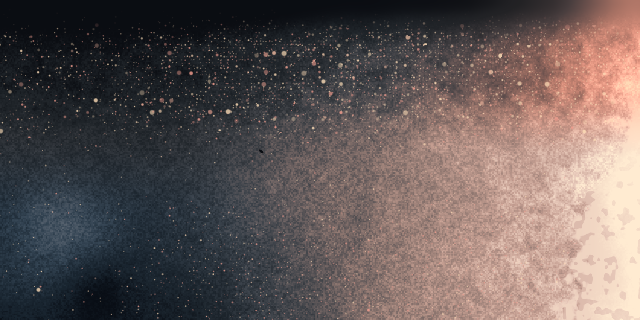
Give the GLSL for this texture, as a WebGL 1 fragment shader.

```glsl
precision highp float;
// Glittering dust on a surface fading from blue-black night to a warm cream glow.
uniform vec2 u_resolution;

// Tone ramp, dark to light
const vec3 INK   = vec3(0.04, 0.05, 0.07);
const vec3 NIGHT = vec3(0.12, 0.14, 0.16);
const vec3 SLATE = vec3(0.25, 0.26, 0.28);
const vec3 TAUPE = vec3(0.40, 0.36, 0.36);
const vec3 UMBER = vec3(0.58, 0.48, 0.45);
const vec3 ROSE  = vec3(0.77, 0.62, 0.57);
const vec3 BLUSH = vec3(0.91, 0.79, 0.73);
const vec3 CREAM = vec3(1.00, 0.92, 0.82);

const vec3 COOL_TINT = vec3(0.80, 1.02, 1.16);
const vec3 WARM_TINT = vec3(1.14, 0.93, 0.87);
const vec3 GOLD_SPARK = vec3(1.0, 0.87, 0.72);
const vec3 PINK_SPARK = vec3(0.96, 0.62, 0.56);
const float GRAIN = 0.34;
const float GRAIN_SCALE = 210.0;
const float SPARK_GAIN = 0.85;

float hash(vec2 p) {
  vec3 h = fract(vec3(p.xyx) * 0.1031);
  h += dot(h, h.yzx + 33.33);
  return fract((h.x + h.y) * h.z);
}

float noise(vec2 p) {
  vec2 i = floor(p), f = fract(p);
  f = f * f * (3.0 - 2.0 * f);
  return mix(mix(hash(i), hash(i + vec2(1.0, 0.0)), f.x),
             mix(hash(i + vec2(0.0, 1.0)), hash(i + 1.0), f.x), f.y);
}

float fbm(vec2 p) {
  float sum = 0.0, amp = 0.5;
  for (int i = 0; i < 4; i++) {
    sum += amp * noise(p);
    p = p * 2.03 + 17.3;
    amp *= 0.5;
  }
  return sum / 0.9375;
}

float blob(vec2 p, vec2 centre, vec2 size) {
  vec2 d = (p - centre) / size;
  return exp(-dot(d, d));
}

vec3 ramp(float t) {
  vec3 c = mix(INK, NIGHT, smoothstep(0.05, 0.14, t));
  c = mix(c, SLATE, clamp((t - 0.14) / 0.12, 0.0, 1.0));
  c = mix(c, TAUPE, clamp((t - 0.26) / 0.11, 0.0, 1.0));
  c = mix(c, UMBER, clamp((t - 0.37) / 0.13, 0.0, 1.0));
  c = mix(c, ROSE,  clamp((t - 0.50) / 0.16, 0.0, 1.0));
  c = mix(c, BLUSH, clamp((t - 0.66) / 0.15, 0.0, 1.0));
  return mix(c, CREAM, clamp((t - 0.81) / 0.13, 0.0, 1.0));
}

// One jittered speck per cell: x is its strength, y a random hue
vec2 sparkle(vec2 p, float scale, float density, float seed) {
  vec2 g = p * scale + seed * 7.31, id = floor(g) + seed * 53.0;
  vec2 centre = 0.32 + 0.36 * vec2(hash(id + 3.1), hash(id + 8.7));
  float radius = mix(0.13, 0.30, hash(id + 21.0));
  float soft = max(0.12, scale / u_resolution.y);
  float disc = 1.0 - smoothstep(radius - soft, radius + soft * 0.4, length(fract(g) - centre));
  float lit = step(hash(id + 12.9), density) * mix(0.35, 1.0, hash(id + 31.0));
  return vec2(disc * lit, hash(id + 44.0));
}

// Large-scale light, from u = 0..1 across both axes
float lightField(vec2 u) {
  float t = 0.18 + 0.54 * smoothstep(0.2, 0.95, u.x) + 0.21 * smoothstep(0.84, 1.0, u.x);
  float fade = 0.47 * smoothstep(0.50, 0.80, u.y) * (1.0 - 0.6 * smoothstep(0.72, 1.0, u.x));
  fade += 0.40 * smoothstep(0.80, 1.0, u.y) * (1.0 - 0.4 * smoothstep(0.86, 1.0, u.x));
  t *= 1.0 - fade;
  t -= 0.08 * (1.0 - smoothstep(0.0, 0.35, u.y)) * (1.0 - smoothstep(0.3, 0.65, u.x));
  t += 0.15 * blob(u, vec2(0.10, 0.27), vec2(0.065, 0.13));
  t += 0.05 * blob(u, vec2(0.03, 0.12), vec2(0.06, 0.09));
  t += 0.04 * blob(u, vec2(0.46, 0.39), vec2(0.10, 0.12));
  t -= 0.06 * blob(u, vec2(0.15, 0.10), vec2(0.05, 0.13));
  t -= 0.07 * blob(u, vec2(0.565, 0.34), vec2(0.025, 0.15));
  return t;
}

void main() {
  vec2 u = gl_FragCoord.xy / u_resolution;
  vec2 p = vec2(u.x * u_resolution.x / u_resolution.y, u.y);
  float cloud = fbm(p * 5.0) - 0.5, clump = fbm(p * 26.0) - 0.5;

  // Cream pool with a ragged, flaky border
  float border = 0.89 + 0.075 * smoothstep(0.22, 0.55, u.y) + 0.03 * smoothstep(0.55, 0.8, u.y);
  float edge = u.x - border + 0.06 * clump + 0.03 * cloud;
  float pool = smoothstep(-0.004, 0.008, edge) * (1.0 - smoothstep(0.55, 0.75, u.y));
  float flakes = smoothstep(0.60, 0.68, noise(p * 38.0) * 0.6 + noise(p * 85.0) * 0.4);
  flakes *= smoothstep(0.62, 0.92, u.x) * (1.0 - smoothstep(0.35, 0.6, u.y));

  // Base tone, mottling and fine grain
  float band = smoothstep(0.52, 0.70, u.y) * (1.0 - smoothstep(0.86, 0.97, u.y));
  float dusty = (1.0 - smoothstep(0.86, 0.98, u.y)) * (1.0 - 0.85 * pool);
  float t = lightField(u);
  t *= 1.0 + 0.22 * cloud + (0.25 + 0.35 * band) * clump * dusty;
  float grain = 0.6 * hash(floor(p * GRAIN_SCALE)) + 0.4 * noise(p * 120.0) - 0.5;
  t *= 1.0 + GRAIN * grain * dusty * (1.6 - smoothstep(0.4, 1.0, u.x));
  t = mix(t, max(t, 0.85 + 0.06 * smoothstep(0.9, 1.0, u.x)), pool);
  t -= 0.09 * flakes;

  vec3 col = ramp(t);
  float cool = (1.0 - smoothstep(0.10, 0.55, u.x)) * (1.0 - smoothstep(0.3, 0.6, u.y));
  float warm = smoothstep(0.55, 0.9, u.x) * smoothstep(0.5, 0.75, u.y);
  col *= mix(vec3(1.0), COOL_TINT, cool) * mix(vec3(1.0), WARM_TINT, warm);

  // Glitter: coarse in the upper band, finer and pinker below
  float low = smoothstep(0.12, 0.35, u.x) * (1.0 - smoothstep(0.25, 0.42, u.y));
  float spread = 0.35 + 0.65 * smoothstep(0.05, 0.4, u.x);
  for (int i = 0; i < 4; i++) {
    float k = float(i);
    float density = (0.14 + 0.05 * k) * band * spread + (0.02 + 0.12 * low) * step(1.5, k);
    vec2 s = sparkle(p, 34.0 + 24.0 * k, density * (1.0 + clump), k + 1.0);
    vec3 hue = mix(GOLD_SPARK, PINK_SPARK, smoothstep(0.45, 0.75, s.y + 0.25 * low));
    col = mix(col, max(col, hue), s.x * dusty * SPARK_GAIN);
  }

  // Single dark fleck
  vec2 d = p - vec2(0.816, 0.527);
  d = vec2(d.x * 0.8 - d.y * 0.6, d.x * 0.6 + d.y * 0.8);
  col = mix(col, INK, 1.0 - smoothstep(0.6, 1.3, length(d / vec2(0.009, 0.004))));

  gl_FragColor = vec4(clamp(col, 0.0, 1.0), 1.0);
}
```
